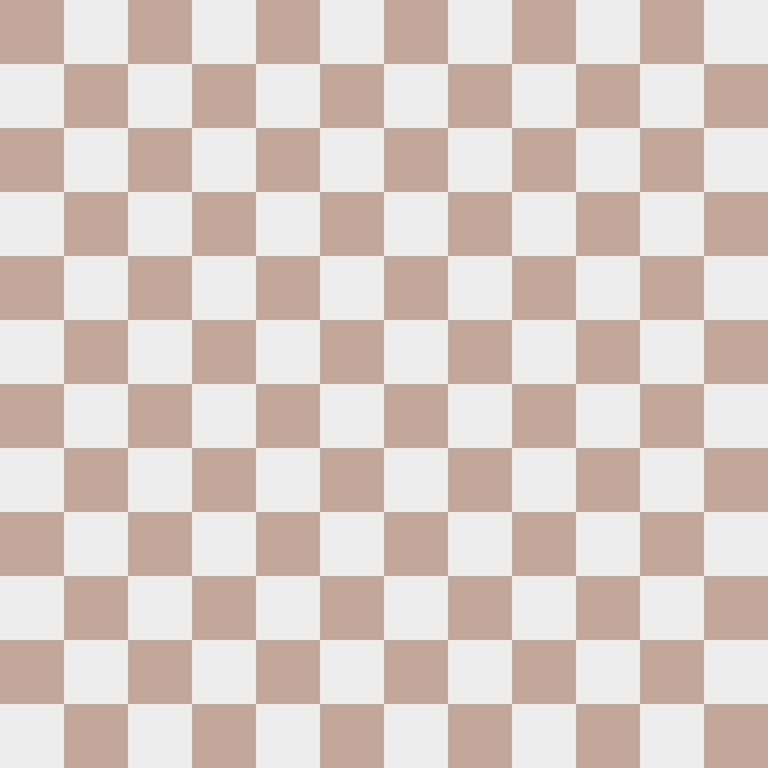
A Shadertoy shader for this pattern:

```glsl
// Checkerboard of dusty rose and off-white squares with faintly tinted soft edges.

const float CELLS = 12.0;        // squares across and down
const float EDGE_SOFT = 0.012;   // half width of the colour transition, in cells
const float FRINGE_IN = 0.035;   // tinted rim fades from here, in cells
const float FRINGE_OUT = 0.055;  // to here
const vec3 ROSE = vec3(0.76, 0.65, 0.60);
const vec3 ROSE_RIM = vec3(0.73, 0.65, 0.62);
const vec3 PALE = vec3(0.93, 0.93, 0.93);
const vec3 PALE_RIM = vec3(0.96, 0.93, 0.91);

// Distance to the nearest inner grid line; the canvas border is not a line.
float gridDistance(vec2 p) {
    vec2 line = clamp(floor(p + 0.5), 1.0, CELLS - 1.0);
    vec2 d = abs(p - line);
    return min(d.x, d.y);
}

// +1 on rose squares, -1 on pale ones; the lower left square is pale.
float checkerSign(vec2 p) {
    vec2 cell = floor(p);
    return 2.0 * mod(cell.x + cell.y, 2.0) - 1.0;
}

void mainImage(out vec4 fragColor, in vec2 fragCoord) {
    vec2 p = fragCoord / iResolution.xy * CELLS;
    float pixel = CELLS / min(iResolution.x, iResolution.y);

    float dist = gridDistance(p);
    float soft = max(EDGE_SOFT, 0.5 * pixel);
    float roseCover = smoothstep(-soft, soft, dist * checkerSign(p));

    // Rims: cooler on rose, warmer on pale.
    float rim = 1.0 - smoothstep(FRINGE_IN, FRINGE_OUT, dist);
    vec3 pale = mix(PALE, PALE_RIM, rim);
    vec3 rose = mix(ROSE, ROSE_RIM, rim);

    fragColor = vec4(mix(pale, rose, roseCover), 1.0);
}
```
